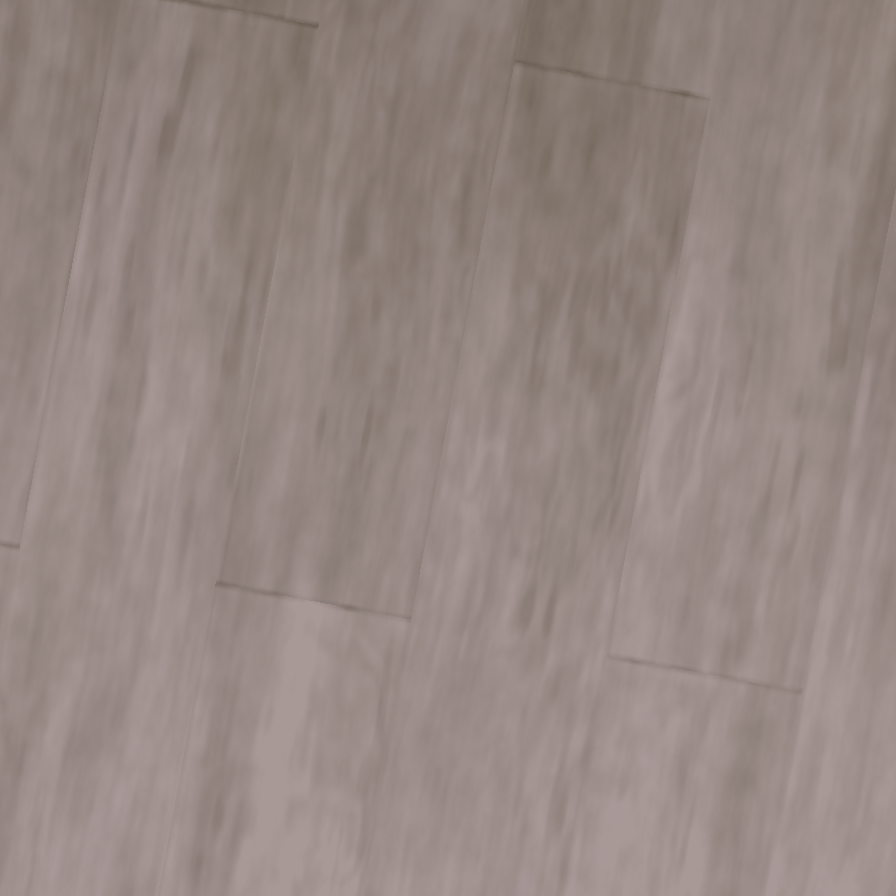
Give the GLSL for this texture, as a Shadertoy shader.

```glsl
float hash(vec2 p) {
    return fract(sin(dot(p, vec2(127.1, 311.7))) * 43758.5453);
}

float noise(vec2 p) {
    vec2 i = floor(p), f = fract(p);
    f = f * f * (3.0 - 2.0 * f);
    return mix(mix(hash(i), hash(i + vec2(1, 0)), f.x),
               mix(hash(i + vec2(0, 1)), hash(i + vec2(1, 1)), f.x), f.y);
}

float fbm(vec2 p) {
    float sum = 0.0, amp = 0.5;
    for (int i = 0; i < 4; i++) {
        sum += amp * noise(p);
        p = p * 2.03 + 17.3;
        amp *= 0.5;
    }
    return sum / 0.9375;
}

// Soft line of the given half width around zero distance
float line(float d, float halfWidth, float px) {
    return 1.0 - smoothstep(0.0, halfWidth + px, abs(d));
}

// Signed wood tone of one plank; p.x runs across the grain, p.y along it
float woodGrain(vec2 p, vec2 seed) {
    vec2 q = p + 9.0 * vec2(hash(seed), hash(seed + 4.7));
    q.x += 0.02 * (noise(q * vec2(7.0, 4.0)) - 0.5);

    float broad = fbm(q * vec2(14.0, 1.7)) - 0.5;
    float streaks = fbm(q * vec2(42.0, 4.0) + 31.0) - 0.5;
    float fibres = noise(q * vec2(150.0, 18.0)) - 0.5;
    float mottle = fbm(q * vec2(64.0, 36.0)) - 0.5;

    // Curved growth rings, visible only in patches
    float rings = sin(52.0 * fbm(q * vec2(9.0, 3.2) + 5.0));
    float patches = smoothstep(0.45, 0.75, noise(q * vec2(9.0, 3.5) + 23.0));

    // Sparse dark flecks
    float flecks = smoothstep(0.6, 0.95, noise(q * vec2(80.0, 14.0) + 61.0))
                 * smoothstep(0.4, 0.8, noise(q * vec2(11.0, 4.0) + 43.0));

    return 1.05 * broad + 0.62 * streaks + 0.18 * fibres + 0.36 * mottle
         + 0.08 * rings * patches - 0.3 * flecks;
}

void mainImage(out vec4 fragColor, in vec2 fragCoord) {
    vec2 uv = fragCoord / iResolution.xy;
    float px = 1.0 / iResolution.y;

    // Floor axes: x across the planks, y along them
    vec2 p = vec2(dot(uv, vec2(0.983, -0.182)), dot(uv, vec2(0.182, 0.983)));

    // Staggered plank layout
    float plankWidth = 0.222, plankLength = 1.265;
    float column = floor((p.x - 0.173) / plankWidth);
    float across = p.x - 0.173 - column * plankWidth;
    float along = p.y - 0.387 - 0.5 * plankLength * mod(column, 2.0);
    float row = floor(along / plankLength);
    vec2 plank = vec2(column, row);
    float jointDist = along - plankLength * floor(along / plankLength + 0.5);
    float seamDist = min(across, plankWidth - across);

    // Light falls off toward the top, most around its middle
    float tone = 1.06 - 0.67 * uv.y;
    tone -= 0.24 * smoothstep(0.45, 1.0, uv.y) * exp(-9.0 * pow(uv.x - 0.48, 2.0));
    tone -= 0.06 * uv.x * uv.y;
    tone += 0.06 * (hash(plank + 2.3) - 0.5);

    // Grain runs into its neighbour softly at the long seams
    float ownGrain = woodGrain(p, plank);
    float nextGrain = woodGrain(p, plank + vec2(across < 0.5 * plankWidth ? -1.0 : 1.0, 0.0));
    tone += mix(ownGrain, nextGrain, 0.5 - 0.5 * smoothstep(0.0, 0.006, seamDist));

    // Long seams show only in broken stretches of pale bevel and shadow
    float wear = noise(vec2(column * 7.0, p.y * 7.0));
    tone += 0.14 * smoothstep(0.5, 0.9, wear) * line(across - 0.006, 0.008, px);
    tone -= 0.12 * smoothstep(0.55, 0.1, wear) * line(seamDist, 0.006, px);

    // End joints, darkest in short dashes and nearly lost between them
    float jointWear = noise(vec2(p.x * 34.0, column * 5.0 + 3.0));
    tone -= mix(0.18, 0.85, jointWear * jointWear) * line(jointDist, 0.005, px);
    tone += 0.05 * line(jointDist + 0.009, 0.007, px);

    vec3 darkOak = vec3(0.49, 0.44, 0.408);
    vec3 paleOak = vec3(0.63, 0.571, 0.558);
    vec3 color = mix(darkOak, paleOak, clamp(tone, -0.4, 1.2));

    // Slight drift between olive and mauve
    float drift = fbm(p * vec2(9.0, 2.5) + 71.0) - 0.5 + 0.2 * (0.5 - uv.y);
    color += drift * vec3(0.004, -0.005, 0.014);

    fragColor = vec4(color, 1.0);
}
```
